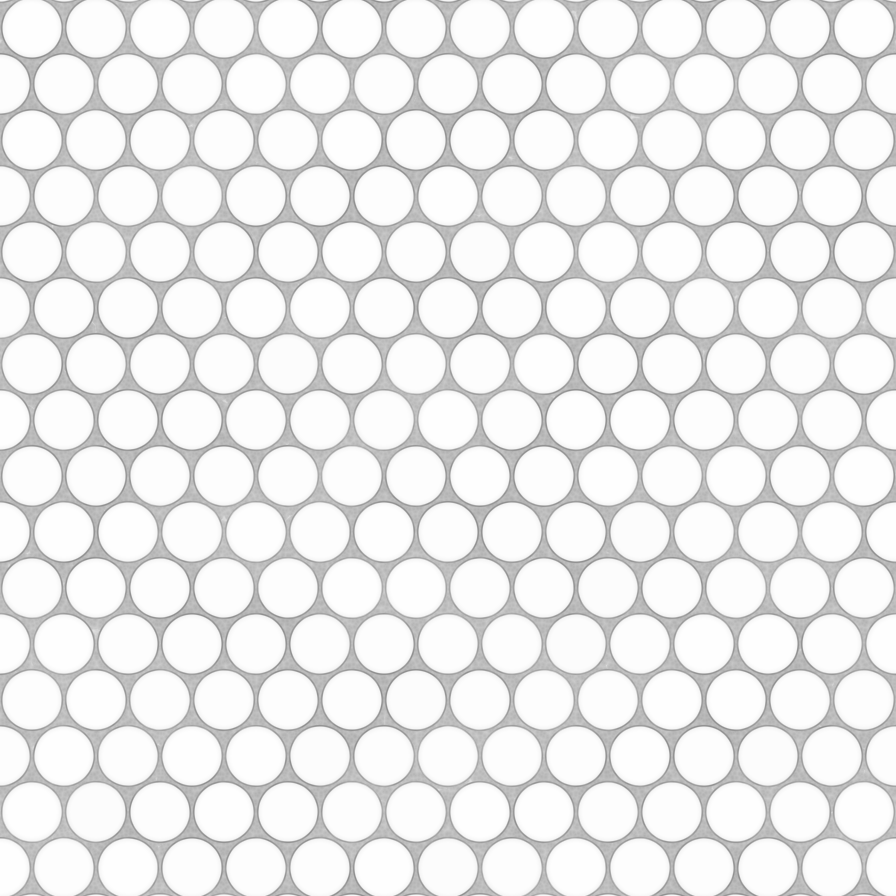
Write a WebGL 1 fragment shader that draws this pattern.

```glsl
precision highp float;
// White penny-round tiles in staggered rows, set in grainy grey grout.
uniform vec2 u_resolution;

const vec2 TILES = vec2(14.0, 16.0); // tiles across, rows down (even)
const float TAU = 6.2831853;

vec2 hash2(vec2 p) {
  vec2 q = vec2(dot(p, vec2(127.1, 311.7)), dot(p, vec2(269.5, 183.3)));
  return fract(sin(q) * 43758.5);
}

// Distance to the nearest scattered point, wrapping after `cells` cells.
float cellular(vec2 uv, float cells) {
  vec2 p = uv * cells;
  vec2 base = floor(p);
  float nearest = 2.0;
  for (int j = -1; j <= 1; j++) {
    for (int i = -1; i <= 1; i++) {
      vec2 cell = base + vec2(float(i), float(j));
      nearest = min(nearest, distance(p, cell + hash2(mod(cell, cells))));
    }
  }
  return nearest;
}

// Slow cloudy variation from whole-frequency sines, about -1 to 1.
float clouds(vec2 uv) {
  vec2 a = uv * TAU;
  float s = sin(2.0 * a.x + a.y + 1.5 * sin(3.0 * a.y));
  s += 0.7 * sin(5.0 * a.y - 3.0 * a.x + sin(4.0 * a.x));
  s += 0.5 * sin(9.0 * a.x + 7.0 * a.y + 2.0 * sin(6.0 * a.y));
  return s / 2.2;
}

// Nearest tile: x is the distance to its centre, yz its wrapped index.
vec3 nearestTile(vec2 uv) {
  vec2 p = uv * TILES;
  vec3 best = vec3(9.0, 0.0, 0.0);
  for (int j = -1; j <= 1; j++) {
    float row = floor(p.y) + float(j);
    float x = p.x + 0.5 * mod(row + 1.0, 2.0);
    vec2 offset = vec2(fract(x) - 0.5, (p.y - row - 0.5) * TILES.x / TILES.y);
    float d = length(offset);
    if (d < best.x) best = vec3(d, mod(vec2(floor(x), row), TILES));
  }
  return best;
}

void main() {
  vec2 uv = gl_FragCoord.xy / u_resolution;
  float pixel = TILES.x / u_resolution.x;
  vec3 tile = nearestTile(uv);
  vec2 rnd = hash2(tile.yz + 3.0);
  float edge = tile.x - 0.473;
  float cloud = clouds(uv);
  float fine = cellular(uv, 230.0) - 0.45;
  float coarse = cellular(uv, 84.0) - 0.45;

  // Grout: fine grain, soft blotches and sparse pale flecks
  float grout = 0.742 + 0.07 * fine + 0.05 * coarse + 0.02 * cloud;
  grout += 0.08 * smoothstep(0.4, 0.6, coarse);

  // Glazed face: bright, slightly shaded towards the rounded edge
  float face = 0.996 - 0.006 * rnd.x - 0.035 * smoothstep(0.38, 0.47, tile.x);
  float color = mix(face, grout, smoothstep(-0.6, 0.6, edge / pixel));

  // Thin dark rim, worn unevenly
  float rim = 1.0 - smoothstep(0.0, 0.012 + 0.8 * pixel, abs(edge));
  float wear = clamp(0.78 + 0.15 * (rnd.y - 0.5) - 0.22 * cloud + 0.4 * coarse, 0.3, 1.0);
  color = mix(color, 0.56, rim * wear);

  gl_FragColor = vec4(vec3(color), 1.0);
}
```
